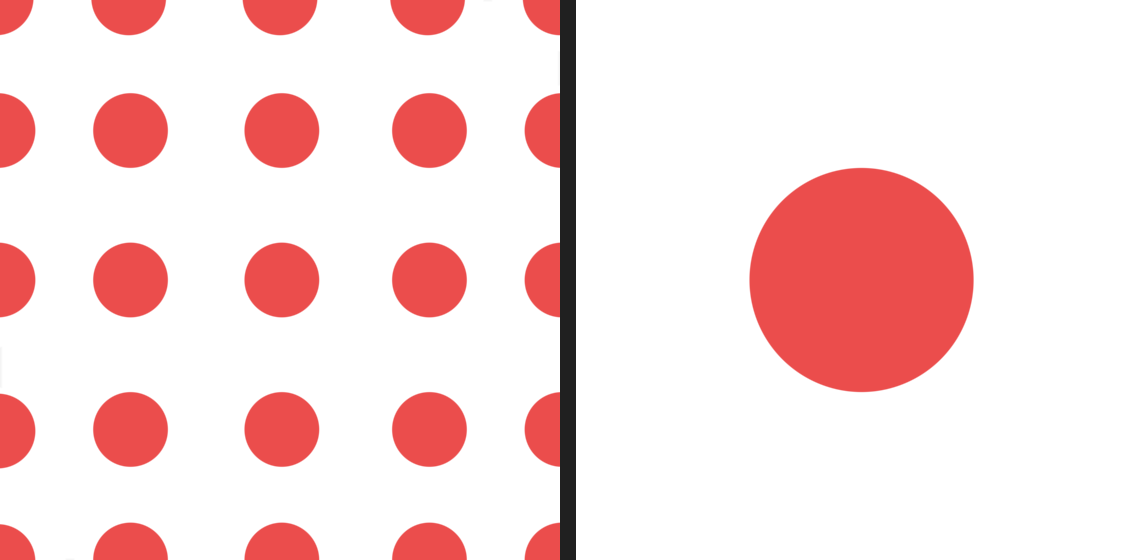
Left, the full canvas; right, a detail of the centre.
Reproduce this pattern procedurally as a Shadertoy shader.

```glsl
const vec3 PAPER = vec3(1.0);
const vec3 DOT_RED = vec3(0.92, 0.302, 0.298);
const vec3 SMUDGE_GREY = vec3(0.955);
const float DOT_RADIUS = 0.0667;
const float ROW_SLIP = 0.0033;   // leftward slip of the top row
const float EDGE_SLIP = 0.0028;  // downward slip of the lower left dots
const int COUNT = 5;

// Uneven spacing: the outer dots sit closer and are cut by the border
const float COLUMN_X[COUNT] = float[](-0.0036, 0.2331, 0.5033, 0.7669, 1.0036);
const float ROW_Y[COUNT] = float[](0.0, 0.2331, 0.5, 0.7669, 1.0038);

vec2 dotCentre(int column, int row) {
    vec2 centre = vec2(COLUMN_X[column], ROW_Y[row]);
    if (row == COUNT - 1) centre.x -= ROW_SLIP;
    if (column == 0 && row < 2) centre.y -= EDGE_SLIP;
    return centre;
}

float boxDistance(vec2 p, vec2 halfSize) {
    vec2 d = abs(p) - halfSize;
    return length(max(d, 0.0)) + min(max(d.x, d.y), 0.0);
}

float coverage(float distanceToEdge, float softness) {
    return 1.0 - smoothstep(-softness, softness, distanceToEdge);
}

void mainImage(out vec4 fragColor, in vec2 fragCoord) {
    vec2 uv = fragCoord / iResolution.xy;
    float pixel = 1.0 / min(iResolution.x, iResolution.y);

    // Distance to the nearest dot
    float dots = 1e3;
    for (int row = 0; row < COUNT; row++) {
        for (int column = 0; column < COUNT; column++) {
            dots = min(dots, length(uv - dotCentre(column, row)) - DOT_RADIUS);
        }
    }

    // Faint smudges along the four borders
    float smudge = boxDistance(uv - vec2(0.0, 0.344), vec2(0.003, 0.036));
    smudge = min(smudge, boxDistance(uv - vec2(1.0, 0.878), vec2(0.003, 0.03)));
    smudge = min(smudge, boxDistance(uv - vec2(0.871, 1.0), vec2(0.007, 0.002)));
    smudge = min(smudge, boxDistance(uv - vec2(0.125, 0.0), vec2(0.007, 0.002)));

    vec3 colour = mix(PAPER, SMUDGE_GREY, coverage(smudge, 1.5 * pixel));
    colour = mix(colour, DOT_RED, coverage(dots, 0.9 * pixel));
    fragColor = vec4(colour, 1.0);
}
```
